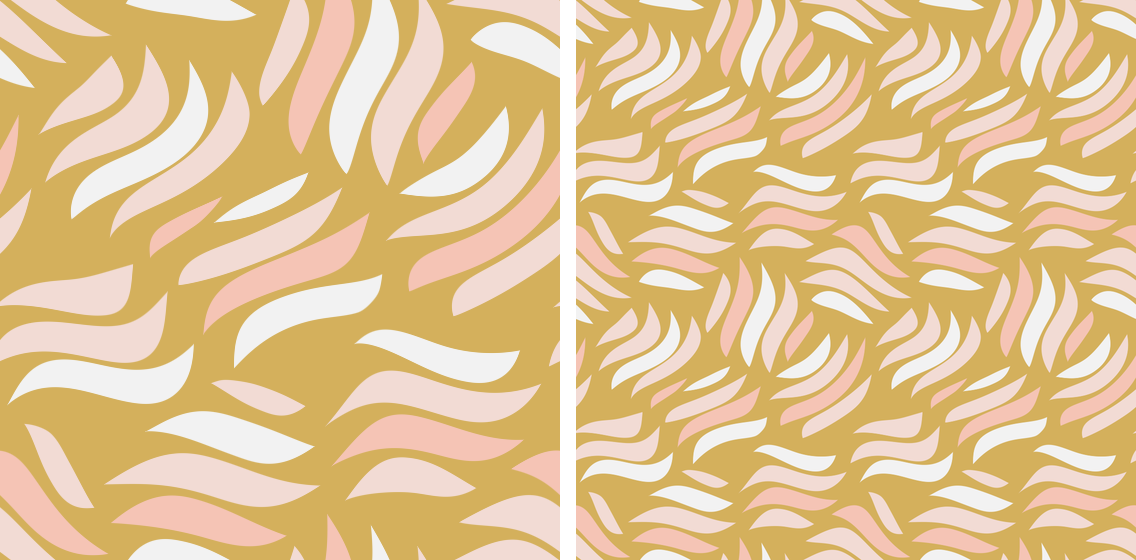
Left: one tile. Right: repeated 2 by 2.
Give the GLSL for this pattern, as a Shadertoy shader.

```glsl
const float TAU = 6.2831853;
const int GROUPS = 8;
const float SPACING = 0.076;    // distance between neighbouring leaves
const float CURL = 0.013;       // sideways shift of the leaf tips
const float TIP_MARGIN = 0.012; // gap between a tip and the group border

vec2 seeds[GROUPS];

float hash(float n) {
    return fract(sin(n * 127.1 + 3.7) * 43758.5453);
}

// Shortest offset on the repeating canvas
vec2 wrap(vec2 d) {
    return d - round(d);
}

float smoothMax(float a, float b, float k) {
    float h = max(k - abs(a - b), 0.0);
    return max(a, b) + h * h / (4.0 * k);
}

// Signed distance from a point to the border of its group, positive inside
float groupDepth(int id, vec2 local) {
    float depth = 1.0;
    for (int j = 0; j < GROUPS; j++) {
        if (j == id) continue;
        vec2 away = wrap(seeds[id] + local - seeds[j]);
        float bisector = dot(away, away) - dot(local, local);
        depth = min(depth, bisector / (2.0 * distance(away, local)));
    }
    return depth;
}

// S-shaped sway shared by all leaves of a group
float sway(float x, float phase) {
    return -0.038 * sin(14.0 * x + phase);
}

// Point on a leaf line, relative to the group seed
vec2 spine(float x, float y, float phase, mat2 frame) {
    return frame * vec2(x, y + sway(x, phase));
}

// Bisection for the place where a leaf line reaches the group border
float spineEnd(float inside, float outside, int id, float y, float phase, mat2 frame) {
    for (int k = 0; k < 12; k++) {
        float middle = 0.5 * (inside + outside);
        if (groupDepth(id, spine(middle, y, phase, frame)) > TIP_MARGIN) inside = middle;
        else outside = middle;
    }
    return inside;
}

void mainImage(out vec4 fragColor, in vec2 fragCoord) {
    vec3 gold = vec3(0.83, 0.69, 0.36);
    vec3 blush = vec3(0.95, 0.86, 0.83);
    vec3 pink = vec3(0.96, 0.77, 0.71);
    vec3 white = vec3(0.95);

    // Gentle periodic warp bends every border and leaf
    vec2 p = fragCoord / iResolution.xy;
    p += 0.02 * sin(TAU * (2.0 * p.yx + vec2(0.15, 0.6)));

    // Jittered lattice of leaf groups; the nearest one owns this point
    int id = 0;
    float nearest = 9.0;
    for (int i = 0; i < GROUPS; i++) {
        float n = float(i);
        vec2 jitter = vec2(hash(n), hash(n + 20.0)) - 0.5;
        seeds[i] = n * vec2(0.125, 0.375) + 0.07 * jitter;
        float d = length(wrap(p - seeds[i]));
        if (d < nearest) { nearest = d; id = i; }
    }

    // Group frame: x runs along the leaves, y across them; most rise to the right
    float n = float(id);
    float turn = 2.0 * fract(n * 0.375 + 0.0625) - 1.0;
    float angle = 0.65 + 0.55 * turn * (1.0 + abs(turn));
    float phase = 1.8 * (hash(n + 60.0) - 0.5);
    mat2 frame = mat2(cos(angle), sin(angle), -sin(angle), cos(angle));
    vec2 local = wrap(p - seeds[id]);
    vec2 q = local * frame;
    float across = q.y - sway(q.x, phase);
    float row = round(across / SPACING);
    float y = row * SPACING;

    // Deepest sample of the line is the start for finding both tips
    float start = 0.0;
    float deepest = -1.0;
    for (int k = -5; k <= 5; k++) {
        float x = 0.05 * float(k);
        float depth = groupDepth(id, spine(x, y, phase, frame));
        if (depth > deepest) { deepest = depth; start = x; }
    }

    vec3 color = gold;
    float x0 = spineEnd(start, -0.45, id, y + CURL, phase, frame);
    float x1 = spineEnd(start, 0.45, id, y - CURL, phase, frame);
    float span = x1 - x0;
    if (deepest > 0.02 && span > 0.14) {
        // Leaf outline: pointed ends, belly shifted towards one of them
        float leaf = n * 5.0 + row;
        float t = clamp((q.x - x0) / span, 0.0, 1.0);
        t = pow(t, mix(0.8, 1.25, hash(leaf + 80.0)));
        float belly = 1.0 - pow(1.0 - clamp(sin(0.5 * TAU * t), 0.0, 1.0), 1.4);
        float halfWidth = min(min(0.0325, 0.14 * span), 0.9 * deepest) * belly;
        float curl = CURL * cos(0.5 * TAU * t);
        float slope = 0.53 * cos(14.0 * q.x + phase);
        float edge = abs(across - y - curl) - halfWidth;
        edge /= sqrt(1.0 + slope * slope);
        edge = max(edge, max(x0 - q.x, q.x - x1));
        edge = smoothMax(edge, 0.008 - groupDepth(id, local), 0.006);

        // Evenly spread colour choice
        float pick = fract(n * 0.375 + row * 0.618 + 0.06);
        vec3 leafColor = pick < 0.5 ? blush : pick < 0.76 ? pink : white;
        float pixel = 1.0 / iResolution.y;
        color = mix(gold, leafColor, 1.0 - smoothstep(-0.7 * pixel, 0.7 * pixel, edge));
    }
    fragColor = vec4(color, 1.0);
}
```
